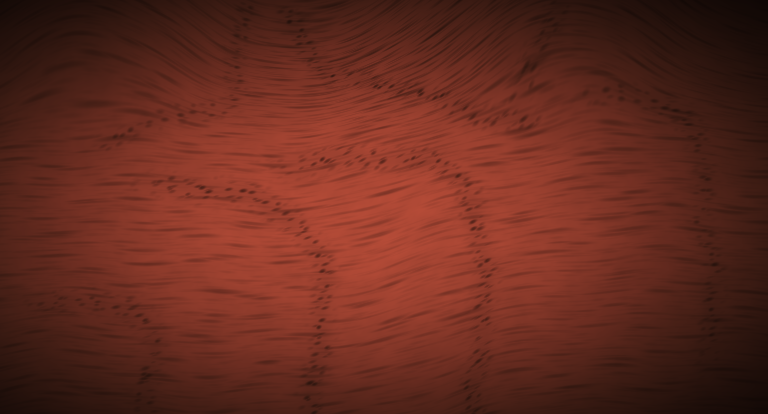
Write a Shadertoy shader that draws this texture.

```glsl
// Red stained wood under a dark vignette. Soft cellular dashes follow a bent
// grain field; small dark pores gather along arched growth seams, and layered
// sines add a faint mottle.

const vec3 WOOD_TINT = vec3(1.0, 0.415, 0.305);
const vec3 SHADOW_TINT = vec3(1.0, 0.47, 0.32);

vec2 hash2(vec2 p) {
    vec3 q = fract(p.xyx * vec3(0.1031, 0.1030, 0.0973));
    q += dot(q, q.yzx + 33.33);
    return fract((q.xx + q.yz) * q.zy);
}

// Height across the grain: its level lines are the fibre directions.
float grainHeight(vec2 p) {
    float bend = 0.10 * p.x + 0.033 * sin(4.8 * (p.x - 1.05));
    float swirl = 0.11 * smoothstep(0.62, 0.95, p.y) * sin(5.5 * (p.x - 1.05));
    float ripple = 0.006 * sin(11.0 * p.x + 5.0 * p.y) + 0.003 * sin(23.0 * p.x - 9.0 * p.y);
    return p.y - bend - swirl - ripple;
}

// One tapered dash per cell, darker at its left end; size is in cells.
float dashes(vec2 g, vec2 size, float seed) {
    vec2 cell = floor(g);
    float mark = 0.0;
    for (int j = -1; j <= 1; j++)
    for (int i = -1; i <= 1; i++) {
        vec2 id = cell + vec2(i, j);
        vec2 place = hash2(id + seed);
        vec2 vary = hash2(id + seed + 57.0);
        vec2 d = (g - id - place) / (size * mix(vec2(0.5), vec2(1.0), vary));
        float body = 1.0 - smoothstep(0.15, 1.0, length(d));
        mark = max(mark, body * (0.75 - 0.25 * d.x) * mix(0.35, 1.0, vary.y));
    }
    return mark;
}

float band(float dist, float width) {
    return exp(-dist * dist / (width * width));
}

// Seam with a leg below the corner and a cap that fades out to the left.
float archSeam(vec2 p, vec2 corner, float radius, float reach) {
    vec2 q = p - corner + radius;
    float dist = length(max(q, 0.0)) + min(max(q.x, q.y), 0.0) - radius;
    float fade = 1.0 - smoothstep(0.6 * reach, reach, corner.x - p.x);
    return band(dist, 0.026) * fade;
}

float lineSeam(vec2 p, vec2 a, vec2 b) {
    vec2 ab = b - a;
    float t = clamp(dot(p - a, ab) / dot(ab, ab), 0.0, 1.0);
    return band(length(p - a - ab * t), 0.023);
}

float seams(vec2 p) {
    // Wobble the paths
    p.x += 0.014 * sin(13.0 * p.y + 1.0) + 0.007 * sin(31.0 * p.y);
    p.y += 0.012 * sin(12.0 * p.x) + 0.006 * sin(29.0 * p.x);

    // Arches in the lower wood
    float s = archSeam(p, vec2(0.77, 0.54), 0.20, 0.50);
    s = max(s, archSeam(p, vec2(1.16, 0.61), 0.13, 0.58));
    s = max(s, 0.75 * archSeam(p, vec2(1.71, 0.76), 0.18, 0.40) * smoothstep(0.05, 0.2, p.y));
    s = max(s, 0.8 * archSeam(p, vec2(0.37, 0.28), 0.16, 0.36));

    // Broken seams around the upper swirl
    s = max(s, lineSeam(p, vec2(0.70, 0.98), vec2(0.79, 0.81)));
    s = max(s, lineSeam(p, vec2(0.79, 0.81), vec2(1.27, 0.71)));
    s = max(s, 0.8 * lineSeam(p, vec2(1.36, 0.99), vec2(1.22, 0.74)));
    s = max(s, 0.8 * lineSeam(p, vec2(0.60, 0.98), vec2(0.54, 0.75)));
    s = max(s, 0.7 * lineSeam(p, vec2(0.54, 0.75), vec2(0.26, 0.66)));
    return s;
}

float mottle(vec2 p) {
    float sum = 0.0, amp = 0.5;
    for (int i = 0; i < 5; i++) {
        sum += amp * sin(p.x + 1.7 * sin(p.y)) * sin(p.y + 1.3 * sin(0.7 * p.x));
        p = mat2(1.5, 1.1, -1.1, 1.5) * p + 2.3;
        amp *= 0.7;
    }
    return sum;
}

float vignette(vec2 uv) {
    float d = length((uv - vec2(0.465, 0.48)) / 0.5);
    return exp(-0.95 * pow(d, 2.6));
}

void mainImage(out vec4 fragColor, in vec2 fragCoord) {
    vec2 uv = fragCoord / iResolution.xy;
    vec2 p = fragCoord / iResolution.y;
    vec2 grain = vec2(p.x, grainHeight(p));

    // Long streaks, fine fibres and short pores share the grain field
    float streak = dashes(grain * vec2(8.0, 36.0), vec2(0.75, 0.28), 3.0);
    float fibre = dashes(grain * vec2(15.0, 85.0), vec2(0.9, 0.45), 19.0);
    vec2 tilted = vec2(p.x, grain.y - 0.25 * p.x);
    float pore = dashes(tilted * vec2(34.0, 62.0), vec2(0.62, 0.46), 41.0);

    // The swirl at the top is combed more strongly
    float comb = band(length((p - vec2(1.0, 0.88)) * vec2(0.7, 1.3)), 0.24);
    float seam = seams(p);

    float shade = 1.0 + 0.045 * mottle(vec2(14.0, 24.0) * grain);
    shade *= 1.0 - (0.30 + 0.15 * comb) * streak;
    shade *= 1.0 - (0.10 + 0.30 * comb) * fibre;
    shade *= 1.0 - seam * (0.07 + 0.60 * pore);

    float light = 0.675 * vignette(uv) * shade + 0.012;
    vec3 tint = mix(SHADOW_TINT, WOOD_TINT, smoothstep(0.1, 0.45, light));
    fragColor = vec4(light * tint, 1.0);
}
```
